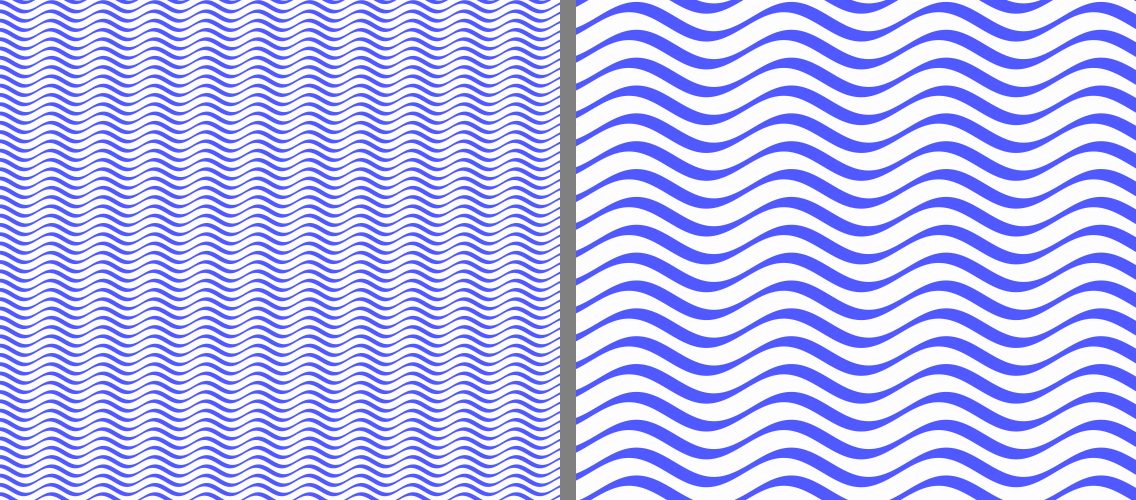
Left, the full canvas; right, a detail of the centre.
Reproduce this pattern procedurally as a WebGL 1 fragment shader.

```glsl
precision highp float;
// Stacked rows of blue wavy ribbons on near-white paper.
// Each ribbon follows a cosine centre line; its thickness swells on the
// falling slope and thins on the rising one. Rows repeat by fract().

uniform vec2 u_resolution;

#define TAU 6.2831853
#define WAVES 10.85         // wavelengths across the canvas
#define ROWS 53.85          // ribbons down the canvas
#define WAVE_SHIFT -0.017   // crest offset, in wavelengths
#define ROW_SHIFT 0.12      // centre line offset, in rows
#define AMPLITUDE 0.52      // wave height, in rows
#define THICKNESS 0.37      // mean ribbon thickness, in rows
#define SWELL 0.16          // change of thickness along the wave, in rows
#define INK vec3(0.315, 0.345, 1.0)
#define PAPER vec3(0.994, 0.994, 1.0)

// Vertical signed distance to the nearest ribbon edge, in rows.
float ribbonDistance(float row, float phase) {
  float offset = row - ROW_SHIFT - AMPLITUDE * cos(phase);
  float toCentre = abs(fract(offset + 0.5) - 0.5);
  return toCentre - 0.5 * (THICKNESS + SWELL * sin(phase));
}

void main() {
  vec2 uv = gl_FragCoord.xy / u_resolution;
  float phase = TAU * (uv.x * WAVES - WAVE_SHIFT);
  float d = ribbonDistance(uv.y * ROWS, phase);

  // Edge width: one pixel measured across the sloping edge
  vec2 pixel = vec2(TAU * WAVES, ROWS) / u_resolution;
  float slope = AMPLITUDE * sin(phase) * pixel.x;
  float edge = length(vec2(slope, pixel.y));

  float coverage = clamp(0.5 - d / edge, 0.0, 1.0);
  gl_FragColor = vec4(mix(PAPER, INK, coverage), 1.0);
}
```
